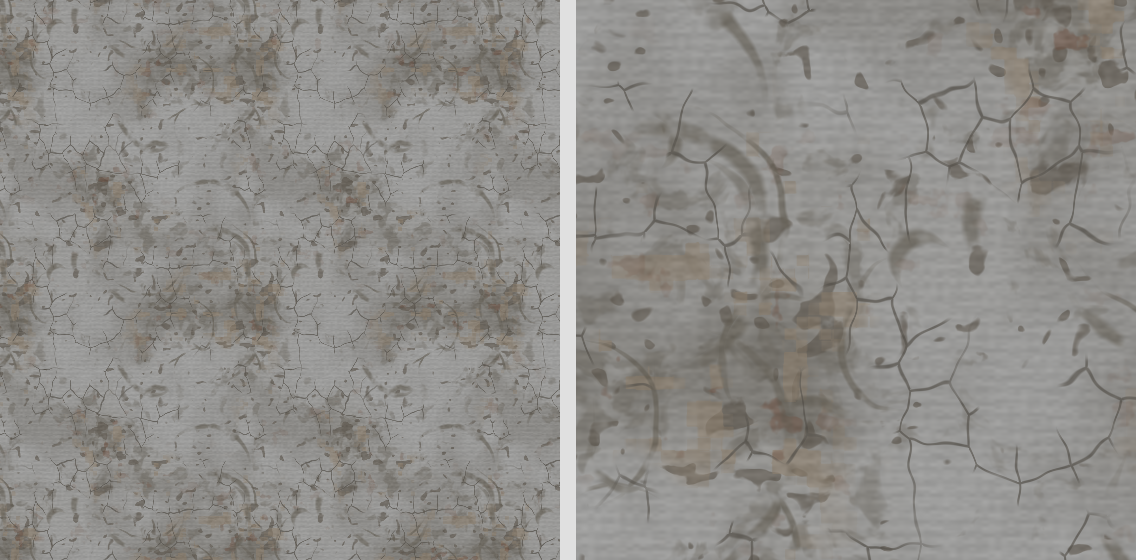
Left: the whole. Right: its middle third, enlarged.
A three.js fragment shader for this texture:

```glsl
varying vec2 vUv;

float hash(vec2 p) {
  return fract(sin(dot(p, vec2(127.1, 311.7))) * 43758.5453);
}

// Value noise that repeats after "period" cells
float noise(vec2 p, float period) {
  vec2 i = floor(p), f = fract(p);
  f = f * f * (3.0 - 2.0 * f);
  vec2 lo = mod(i, period) + period;
  vec2 hi = mod(i + 1.0, period) + period;
  return mix(mix(hash(lo), hash(vec2(hi.x, lo.y)), f.x),
             mix(hash(vec2(lo.x, hi.y)), hash(hi), f.x), f.y);
}

float fbm(vec2 t, float freq) {
  float sum = 0.0, amp = 0.533;
  for (int i = 0; i < 4; i++) {
    sum += amp * noise(t * freq, freq);
    freq *= 2.0;
    amp *= 0.5;
  }
  return sum;
}

// Shortest offset on the repeating tile
vec2 wrapped(vec2 d) {
  return fract(d + 0.5) - 0.5;
}

float patchAt(vec2 t, vec2 center, vec2 size) {
  vec2 d = wrapped(t - center) / size;
  return exp(-dot(d, d));
}

// Distance to the borders of scattered cells
float cellEdge(vec2 t, vec2 freq) {
  vec2 p = t * freq, cell = floor(p), f = fract(p);
  vec2 near = vec2(8.0), next = vec2(9.0);
  for (int y = -1; y <= 1; y++) {
    for (int x = -1; x <= 1; x++) {
      vec2 o = vec2(float(x), float(y));
      vec2 id = mod(cell + o, freq);
      vec2 d = o + 0.1 + 0.8 * vec2(hash(id + 3.0), hash(id + 71.0)) - f;
      if (dot(d, d) < dot(near, near)) {
        next = near;
        near = d;
      } else if (dot(d, d) < dot(next, next)) {
        next = d;
      }
    }
  }
  return dot(0.5 * (near + next), normalize(next - near));
}

// Curved smears that taper toward both ends
float smears(vec2 t) {
  float ink = 0.0;
  for (int i = 0; i < 22; i++) {
    float k = float(i);
    vec2 d = wrapped(t - vec2(hash(vec2(k, 1.0)), hash(vec2(k, 2.0))));
    float radius = 0.04 + 0.16 * hash(vec2(k, 3.0));
    float turn = atan(d.y, d.x) - 6.283 * hash(vec2(k, 4.0));
    float taper = smoothstep(0.1, 0.95, cos(turn));
    float width = (0.004 + 0.011 * hash(vec2(k, 5.0))) * taper + 0.001;
    float line = 1.0 - smoothstep(0.3 * width, width, abs(length(d) - radius));
    ink = max(ink, line * taper);
  }
  return ink;
}

void main() {
  vec2 tile = vUv / 0.4365;
  vec2 warp = vec2(noise(tile * 9.0, 9.0), noise(tile * 11.0, 11.0)) - 0.5;
  vec2 fine = vec2(noise(tile * 37.0, 37.0), noise(tile * 41.0, 41.0)) - 0.5;
  vec2 t = tile + 0.05 * warp + 0.014 * fine;

  // Where the dirt gathers
  float dirt = 0.85 * patchAt(t, vec2(0.04, 0.96), vec2(0.14, 0.28));
  dirt += 0.95 * patchAt(t, vec2(0.42, 0.55), vec2(0.10, 0.16));
  dirt += 0.45 * patchAt(t, vec2(0.62, 0.33), vec2(0.14, 0.07));
  dirt += 0.50 * patchAt(t, vec2(0.76, 0.03), vec2(0.13, 0.11));
  dirt += 0.40 * patchAt(t, vec2(0.52, 0.90), vec2(0.13, 0.09));
  dirt = clamp(dirt + 1.3 * (fbm(t, 5.0) - 0.47), 0.0, 1.0);

  // Ribbed grey ground with haze
  vec3 color = vec3(0.618, 0.618, 0.614);
  float haze = smoothstep(0.35, 0.75, fbm(t, 7.0));
  color -= vec3(0.075, 0.079, 0.085) * haze * (0.4 + dirt);
  color -= vec3(0.045, 0.050, 0.060) * dirt;

  // Stains, flecks and chips
  float speck = fbm(t, 23.0);
  float stain = smoothstep(0.0, 0.16, speck - 0.64 + 0.17 * dirt);
  color = mix(color, vec3(0.44, 0.425, 0.395), stain * (0.4 + 0.3 * dirt));
  float chip = 0.7 * noise(t * 43.0, 43.0) + 0.3 * fbm(t, 31.0);
  chip = smoothstep(0.0, 0.07, chip - 0.75 + 0.11 * dirt);
  color = mix(color, vec3(0.37, 0.345, 0.31), 0.65 * chip);

  // Tan flakes with stepped outlines
  vec2 grid = tile * 60.0;
  vec2 stepped = (floor(grid) + smoothstep(0.6, 1.0, fract(grid))) / 60.0;
  float flake = smoothstep(0.58, 0.68, fbm(stepped, 19.0));
  flake *= smoothstep(0.15, 0.6, dirt);
  color = mix(color, vec3(0.55, 0.495, 0.425), 0.6 * flake);
  float rust = smoothstep(0.68, 0.76, fbm(vUv, 53.0)) * dirt;
  color = mix(color, vec3(0.43, 0.31, 0.25), 0.5 * rust);

  // Smears and broken hairline cracks
  float worn = smoothstep(0.36, 0.62, fbm(tile, 17.0));
  float smear = smears(tile + 0.02 * warp + 0.006 * fine);
  color = mix(color, vec3(0.39, 0.37, 0.33), 0.65 * smear * worn);
  float edge = cellEdge(tile + 0.03 * warp + 0.012 * fine, vec2(14.0, 10.0));
  float crack = 1.0 - smoothstep(0.008, 0.034, edge);
  crack *= smoothstep(0.54, 0.66, noise(t * 13.0, 13.0));
  color = mix(color, vec3(0.35, 0.335, 0.31), 0.72 * crack);

  // Horizontal ribs and grain
  float rib = sin(6.283 * (vUv.y * 128.0 + 0.25 * noise(vUv * 40.0, 40.0)));
  float grain = noise(vUv * vec2(260.0, 500.0), 512.0) - 0.5;
  color += 0.013 * rib + 0.045 * grain;

  gl_FragColor = vec4(color, 1.0);
}
```
